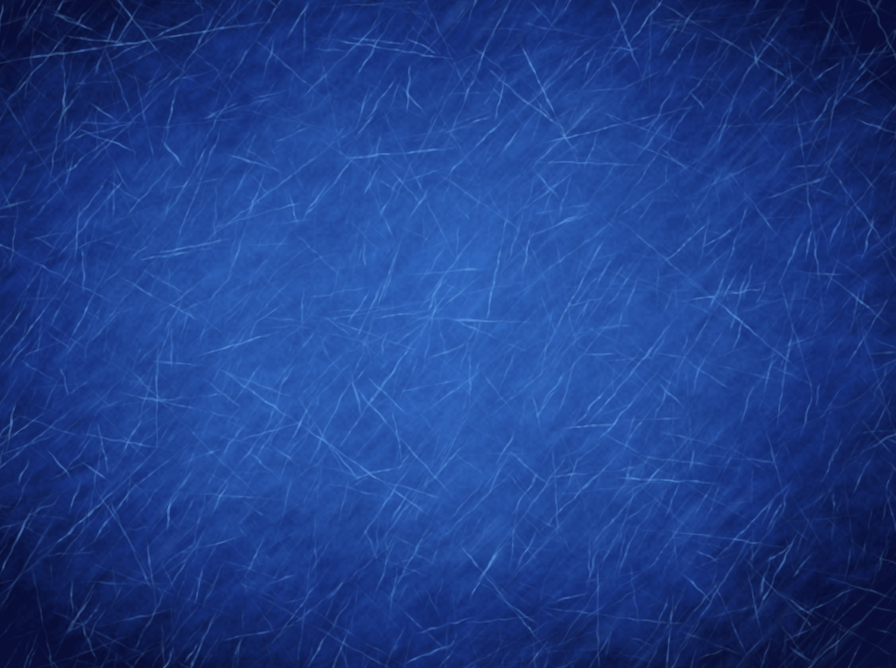
This texture is drawn by a WebGL 2 fragment shader. Its source:

```glsl
#version 300 es
precision highp float;
// Scratched blue surface: an elliptical vignette picks a tone from a blue ramp,
// fractal and stretched noise add mottling and diagonal brushing, and layered
// grids of straight, speckled segments form the pale scratches.
uniform vec2 u_resolution;
out vec4 fragColor;

const vec3 NAVY = vec3(0.03, 0.055, 0.215);
const vec3 ROYAL = vec3(0.088, 0.192, 0.50);
const vec3 AZURE = vec3(0.18, 0.38, 0.725);
const vec3 SCRATCH = vec3(0.46, 0.73, 0.98);
const float BRUSH_ANGLE = 0.72;
const int LAYERS = 13;

float hash(vec2 p) {
    return fract(sin(dot(p, vec2(127.1, 311.7))) * 43758.5);
}

float noise(vec2 p) {
    vec2 cell = floor(p), f = fract(p);
    f = f * f * (3.0 - 2.0 * f);
    float low = mix(hash(cell), hash(cell + vec2(1, 0)), f.x);
    float high = mix(hash(cell + vec2(0, 1)), hash(cell + vec2(1, 1)), f.x);
    return mix(low, high, f.y);
}

float fbm(vec2 p) {
    float sum = 0.0, gain = 0.5;
    for (int i = 0; i < 4; i++) {
        sum += gain * noise(p);
        p = p * 2.03 + 17.3;
        gain *= 0.5;
    }
    return sum / 0.9375;
}

vec2 rotate(vec2 p, float angle) {
    float c = cos(angle), s = sin(angle);
    return vec2(c * p.x + s * p.y, c * p.y - s * p.x);
}

// Smooth displacement that bends straight lines
vec2 wobble(vec2 p, float frequency, float amount) {
    vec2 offset = vec2(noise(p * frequency), noise(p * frequency + 41.7));
    return p + (offset - 0.5) * amount;
}

// One random segment per cell, faded at its ends and broken into flecks
float scratchLayer(vec2 p, float size, float seed, float width) {
    vec2 home = floor(p / size);
    float total = 0.0;
    for (int y = -1; y <= 1; y++) {
        for (int x = -1; x <= 1; x++) {
            vec2 cell = home + vec2(x, y);
            vec2 key = cell + seed * 19.7;
            vec2 centre = (cell + vec2(hash(key), hash(key + 5.3))) * size;
            float spread = hash(key + 9.1) - 0.5;
            float angle = hash(key + 3.7) < 0.4 ? 0.8 + spread * 0.5 : spread * 3.14;
            vec2 q = rotate(p - centre, angle);
            float reach = size * mix(0.4, 0.98, hash(key + 7.9));
            float along = 1.0 - smoothstep(0.4 * reach, reach, abs(q.x));
            float across = 1.0 - smoothstep(0.0, width, abs(q.y));
            float row = hash(key + 2.2) * 90.0;
            float dash = smoothstep(0.25, 0.8, noise(vec2(q.x * 38.0, row)));
            float fleck = noise(vec2(q.x * 170.0, row + 31.0));
            float strength = 0.12 + 0.95 * pow(hash(key + 11.4), 3.0);
            total += across * along * strength * (0.2 + dash * (0.3 + 1.3 * fleck * fleck));
        }
    }
    return total;
}

float scratches(vec2 p, float width) {
    float total = 0.0;
    for (int i = 0; i < LAYERS; i++) {
        float k = float(i);
        float size = mix(0.42, 0.05, sqrt(k / float(LAYERS - 1)));
        vec2 q = rotate(wobble(p + k * 3.1, 5.0, 0.006), k * 0.03);
        total += scratchLayer(wobble(q, 75.0, 0.0035), size, k + 1.0, width);
    }
    return total;
}

// Fine hairs lying along the brushing direction
float brushing(vec2 p, float angle, vec2 scale) {
    return noise(rotate(wobble(p, 4.0, 0.03), angle) * scale);
}

vec3 blueRamp(float tone) {
    vec3 lower = mix(NAVY, ROYAL, clamp(tone * 2.0, 0.0, 1.0));
    return mix(lower, AZURE, clamp(tone * 2.0 - 1.0, 0.0, 1.1));
}

void main() {
    vec2 uv = gl_FragCoord.xy / u_resolution;
    vec2 p = gl_FragCoord.xy / u_resolution.y;
    float width = max(0.0029, 1.1 / u_resolution.y);

    // Vignette
    vec2 fromCentre = (uv - vec2(0.48, 0.52)) * 2.0;
    float tone = 0.97 - 0.60 * dot(fromCentre, fromCentre);

    // Mottling, brushed fibres and grain, stronger towards the rim
    float rim = smoothstep(0.2, 1.2, length(fromCentre));
    float patches = fbm(p * 6.0) - 0.5;
    float fibres = brushing(p, BRUSH_ANGLE, vec2(26.0, 120.0)) - 0.5;
    float smears = brushing(p + 8.0, 0.2, vec2(16.0, 62.0)) - 0.5;
    float mottle = fbm(rotate(p, BRUSH_ANGLE) * vec2(30.0, 52.0)) - 0.5;
    tone += patches * 0.17;
    tone += (fibres * 0.10 + smears * 0.09 + mottle * 0.24) * mix(0.7, 1.0, rim);
    tone += (noise(p * 210.0) - 0.5) * 0.10;

    // Pale scratches and hairline hatching
    float hatch = pow(brushing(p + 3.0, BRUSH_ANGLE + 0.1, vec2(9.0, 190.0)), 5.0);
    hatch *= smoothstep(0.4, 0.7, fbm(p * 4.0 + 23.0));
    float wear = scratches(p, width) * mix(0.5, 1.4, fbm(p * 7.0 + 51.0));
    float light = 0.72 * (1.0 - exp(-0.9 * wear)) + 0.12 * hatch;
    light *= mix(1.0, 0.75, smoothstep(0.7, 1.4, length(fromCentre)));

    fragColor = vec4(mix(blueRamp(tone), SCRATCH, light), 1.0);
}
```
